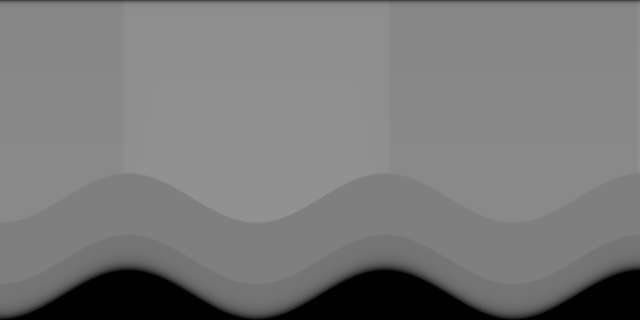
This background is drawn by a WebGL 1 fragment shader. Its source:

```glsl
precision highp float;

uniform vec2 u_resolution;

const float TAU = 6.28318;
const float WAVE_PERIOD = 0.802;
const float WAVE_HEIGHT = 0.077;
const float PANEL_PERIOD = 1.607;
const float PANEL_CENTER = 0.801;
const float PANEL_HALF_WIDTH = 0.415;

const vec3 PANEL_DARK = vec3(0.530);
const vec3 PANEL_LIGHT = vec3(0.555);
const vec3 UPPER_BAND = vec3(0.497);
const vec3 LOWER_BAND = vec3(0.458);
const vec3 BLACK = vec3(0.003);

// Signed height above a wave with the given mean level
float aboveWave(vec2 p, float level) {
  return p.y - level + WAVE_HEIGHT * cos(TAU * p.x / WAVE_PERIOD);
}

// Signed horizontal distance to the nearest repeated panel
float panelDistance(float x, float center, float halfWidth, float period) {
  float cell = fract((x - center) / period + 0.5) - 0.5;
  return abs(cell) * period - halfWidth;
}

// Coverage of the region where the distance is negative
float inside(float d, float softness) {
  return 1.0 - smoothstep(-softness, softness, d);
}

// Alternating panels with a faint brighter core
vec3 panels(vec2 p) {
  float d = panelDistance(p.x, PANEL_CENTER, PANEL_HALF_WIDTH, PANEL_PERIOD);
  vec3 color = mix(PANEL_DARK, PANEL_LIGHT, inside(d, 0.009));
  float core = inside(d + 0.07, 0.05) * inside(p.y - 0.9, 0.06);
  float lift = 0.008 * (1.0 - smoothstep(0.3, 0.95, p.y));
  return color + 0.006 * core + lift;
}

void main() {
  vec2 p = gl_FragCoord.xy / u_resolution.y;
  float soft = max(0.005, 0.75 / u_resolution.y);

  // Stacked wave bands
  vec3 color = panels(p);
  color = mix(color, UPPER_BAND, inside(aboveWave(p, 0.381), soft));
  color = mix(color, LOWER_BAND, inside(aboveWave(p, 0.189), soft));

  // Soft shadow rising from the black wave
  float height = max(aboveWave(p, 0.077), 0.0);
  color = mix(color, BLACK, exp(-height / 0.016));

  // Thin shade along the top edge
  color *= 1.0 - 0.65 * exp((p.y - 1.0) / 0.006);

  gl_FragColor = vec4(color, 1.0);
}
```
